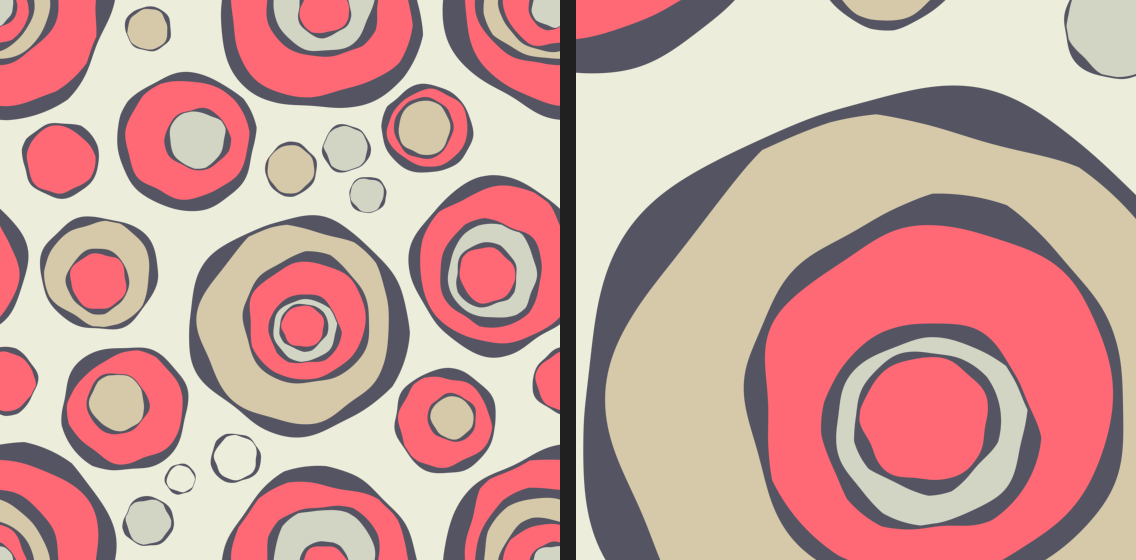
Left, the full canvas; right, a detail of the centre.
This pattern is drawn by a Shadertoy shader. Its source:

```glsl
const vec3 CREAM = vec3(0.93, 0.93, 0.86);
const vec3 TAN   = vec3(0.84, 0.79, 0.665);
const vec3 GREY  = vec3(0.825, 0.835, 0.77);
const vec3 PINK  = vec3(1.0, 0.41, 0.46);
const vec3 INK   = vec3(0.33, 0.33, 0.385);

const int   BLOBS = 26;             // blobs per tile
const int   LAYERS = 5;             // most nested rings in one blob
const float LARGEST = 0.215;        // radius limit of the first blob
const float SHRINK = 0.012;         // drop of the limit per blob
const float PEBBLE = 0.05;          // radius limit of the last blobs
const float SMALLEST = 0.028;       // tighter gaps stay empty
const float SMALLEST_CORE = 0.037;  // nested rings stop below this radius
const float GAP = 0.011;            // space between blobs
const float WOBBLE = 0.17;          // unevenness of the outlines
const float LUMPS = 1.25;           // frequency of the outline noise
const float RIM = 0.11;             // mean ink width, relative to radius
const float RIM_MIN = 0.03;         // thinnest ink width, relative to radius
const float DRIFT = 0.38;           // how far inner rings leave the centre

vec2 hash2(vec2 p) {
    vec3 q = fract(p.xyx * vec3(0.1031, 0.1030, 0.0973));
    q += dot(q, q.yzx + 33.33);
    return fract((q.xx + q.yz) * q.zy);
}

vec2 unitVector(float turn) {
    return vec2(cos(6.28319 * turn), sin(6.28319 * turn));
}

float cornerSlope(vec2 cell, vec2 offset) {
    return dot(unitVector(hash2(cell).x), offset);
}

float gradientNoise(vec2 p) {
    vec2 i = floor(p), f = p - i;
    vec2 u = f * f * f * (f * (f * 6.0 - 15.0) + 10.0);
    vec2 e = vec2(1.0, 0.0);
    return mix(mix(cornerSlope(i, f), cornerSlope(i + e, f - e), u.x),
               mix(cornerSlope(i + e.yx, f - e.yx), cornerSlope(i + 1.0, f - 1.0), u.x), u.y);
}

// Shortest offset on the repeating tile
vec2 wrapped(vec2 d) {
    return d - floor(d + 0.5);
}

// Evenly spread sequence of trial positions
vec2 trialPoint(float k) {
    return fract(k * vec2(0.7549, 0.5698));
}

// Outline radius relative to the mean; noise sampled on a circle closes by itself
float outline(vec2 d, vec2 seed) {
    vec2 dir = d / max(length(d), 1e-5);
    return min(0.95 + WOBBLE * gradientNoise(dir * LUMPS + seed), 1.0);
}

vec3 paintBlob(vec3 col, vec2 d, float radius, int id, float soft) {
    bool pebble = radius < 0.06;
    bool pinkTurn = pebble ? id % 5 == 0 : id % 3 != 1;
    for (int layer = 0; layer < LAYERS; layer++) {
        vec2 seed = vec2(float(id) * 7.3 + 20.0, float(layer) * 9.7 + 30.0);
        vec2 pick = hash2(seed), bend = hash2(seed + 51.0);

        // Ink shape, then the colour inside it with its own outline
        float rim = length(d) - radius * outline(d, seed);
        float inside = length(d) - radius * (1.0 - RIM) * outline(d, seed + 4.6);
        inside = max(inside, rim + RIM_MIN * radius);
        vec3 fill = pinkTurn ? PINK : (pick.x < 0.5 ? TAN : GREY);
        if (pebble && pick.y > 0.85) fill = CREAM;
        col = mix(col, INK, smoothstep(soft, -soft, rim));
        col = mix(col, fill, smoothstep(soft, -soft, inside));

        // Step inward to a smaller, shifted ring
        float inner = radius * mix(0.46, 0.68, bend.x);
        if (inner < SMALLEST_CORE) break;
        d -= unitVector(bend.y) * DRIFT * (radius * (1.0 - RIM) - inner);
        radius = inner;
        pinkTurn = !pinkTurn;
    }
    return col;
}

void mainImage(out vec4 fragColor, in vec2 fragCoord) {
    vec2 uv = fragCoord / iResolution.y;
    float soft = 0.8 / iResolution.y;
    vec3 col = CREAM;
    vec3 blobs[BLOBS];  // centre and radius
    float k = 0.0;

    for (int i = 0; i < BLOBS; i++) {
        // Put each blob at the roomiest of several trial points
        vec2 centre = vec2(0.0);
        float room = 0.0;
        int trials = 6 + i * 3 / 2;
        for (int t = 0; t < trials; t++) {
            vec2 p = trialPoint(k++);
            float free = 0.5;
            for (int j = 0; j < i; j++) {
                free = min(free, length(wrapped(p - blobs[j].xy)) - blobs[j].z);
                if (free <= room) break;
            }
            if (free > room) {
                room = free;
                centre = p;
            }
        }
        float radius = min(room - GAP, max(LARGEST - SHRINK * float(i), PEBBLE));
        blobs[i] = vec3(centre, max(radius, 0.0));
        if (radius < SMALLEST) continue;

        // Blobs never overlap, so the first one hit is final
        vec2 d = wrapped(uv - centre);
        if (length(d) < radius + 0.4 * GAP) {
            col = paintBlob(col, d, radius, i, soft);
            break;
        }
    }
    fragColor = vec4(col, 1.0);
}
```
